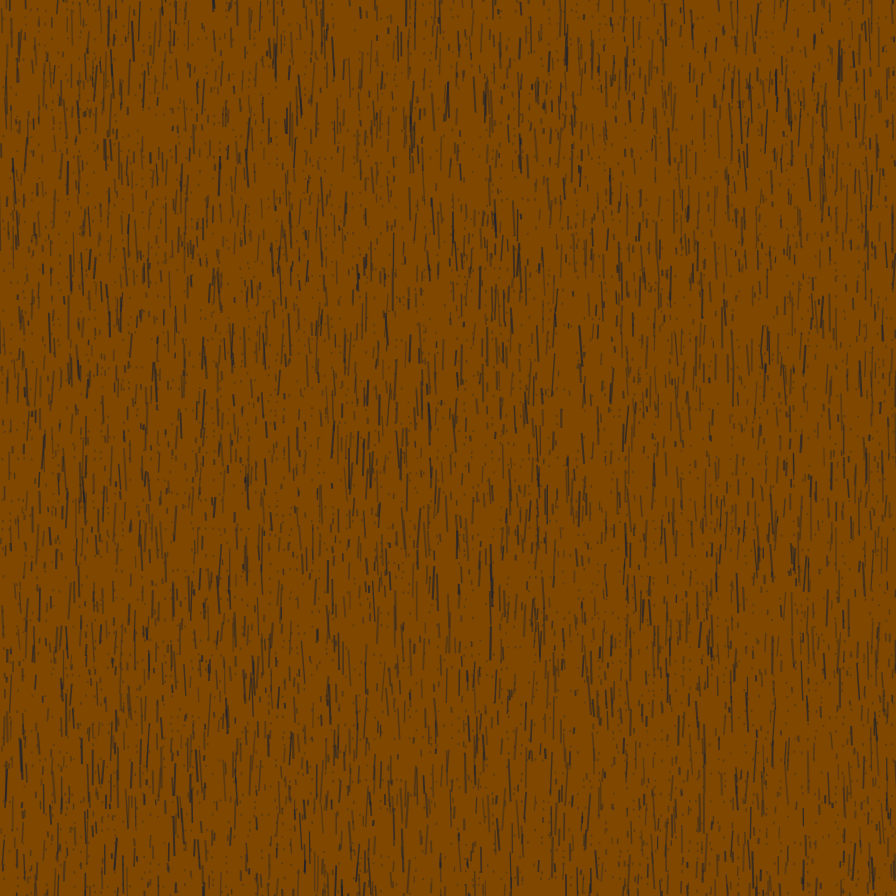
Write a WebGL 2 fragment shader that draws this texture.

```glsl
#version 300 es
precision highp float;

// Brown wood-like surface with fine, dark, nearly vertical fibres and specks.
// Jittered grids scatter the fibres in several overlapping layers; each one is
// an area-filtered box of translucent ink, so crossings build up darker.

#define BASE_COLOR vec3(0.50, 0.28, 0.0)
#define INK_COLOR vec3(0.05, 0.10, 0.20)
#define FIBRE_CELLS vec2(128.0, 21.0)
#define FIBRE_LAYERS 3
#define FIBRE_DENSITY 0.43
#define FIBRE_LENGTH vec2(0.006, 0.050)
#define FIBRE_WIDTH vec2(0.0014, 0.0025)
#define FIBRE_OPACITY vec2(0.30, 0.66)
#define FIBRE_TILT 0.09
#define SPECK_CELLS 128.0
#define SPECK_DENSITY 0.24
#define SPECK_OPACITY 0.30

uniform vec2 u_resolution;
out vec4 fragColor;

float hash(vec2 p) {
    return fract(sin(dot(p, vec2(127.1, 311.7))) * 43758.5453);
}

vec2 hash2(vec2 p) {
    return vec2(hash(p), hash(p + vec2(37.2, 91.7)));
}

// Share of a pixel-sized square at offset d that lies inside a centred box.
float boxCoverage(vec2 d, vec2 halfSize, float pixel) {
    vec2 upper = min(d + 0.5 * pixel, halfSize);
    vec2 lower = max(d - 0.5 * pixel, -halfSize);
    vec2 overlap = max(upper - lower, 0.0) / pixel;
    return overlap.x * overlap.y;
}

// Light left after all fibres of one layer.
float fibreLayer(vec2 uv, float seed, float pixel) {
    vec2 home = floor(uv * FIBRE_CELLS);
    float light = 1.0;
    for (int y = -1; y <= 1; y++) {
        for (int x = -1; x <= 1; x++) {
            vec2 cell = home + vec2(x, y);
            vec2 key = cell + seed;
            if (hash(key + 5.3) > FIBRE_DENSITY) continue;

            vec2 centre = (cell + hash2(key + 11.9)) / FIBRE_CELLS;
            vec2 shape = hash2(key + 23.4);
            vec2 tone = hash2(key + 47.8);
            vec2 size = vec2(mix(FIBRE_WIDTH.x, FIBRE_WIDTH.y, shape.x),
                             mix(FIBRE_LENGTH.x, FIBRE_LENGTH.y, shape.y * shape.y));
            float opacity = mix(FIBRE_OPACITY.x, FIBRE_OPACITY.y, tone.x * tone.x);

            // Shear leans the fibre slightly to either side.
            vec2 d = uv - centre;
            d.x -= d.y * (tone.y * 2.0 - 1.0) * FIBRE_TILT;
            light *= 1.0 - opacity * boxCoverage(d, 0.5 * size, pixel);
        }
    }
    return light;
}

// Light left after the tiny faint specks, each kept inside its own cell.
float speckLayer(vec2 uv, float pixel) {
    vec2 cell = floor(uv * SPECK_CELLS);
    if (hash(cell + 71.6) > SPECK_DENSITY) return 1.0;
    vec2 centre = (cell + mix(vec2(0.3), vec2(0.7), hash2(cell + 83.1))) / SPECK_CELLS;
    vec2 size = vec2(0.0018, mix(0.0018, 0.0036, hash(cell + 97.5)));
    return 1.0 - SPECK_OPACITY * boxCoverage(uv - centre, 0.5 * size, pixel);
}

void main() {
    float pixel = 1.0 / u_resolution.y;
    vec2 uv = gl_FragCoord.xy * pixel;

    // Stack the layers; shifting each one keeps the grids from lining up.
    float light = speckLayer(uv, pixel);
    for (int i = 0; i < FIBRE_LAYERS; i++) {
        float seed = 17.31 * float(i + 1);
        light *= fibreLayer(uv + hash2(vec2(seed)), seed, pixel);
    }

    fragColor = vec4(mix(INK_COLOR, BASE_COLOR, light), 1.0);
}
```
